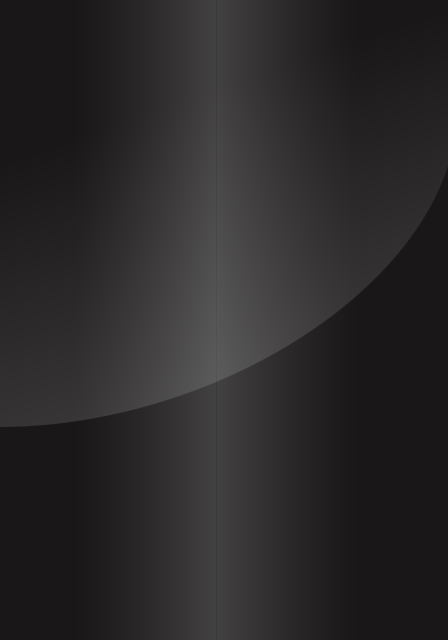
This background is drawn by a Shadertoy shader. Its source:

```glsl
// A dark charcoal sheet with a soft vertical light band and a thin centre seam.
// A large tilted ellipse lays a pale sheen over the upper part; its boundary is
// an implicit conic, and the sheen fades along a slanted linear gradient.

// Lengths are in canvas widths, measured from the upper left corner.
const vec3 CHARCOAL = vec3(0.098, 0.090, 0.094);
const vec3 BAND_GREY = vec3(0.262, 0.256, 0.258);
const vec3 SHEEN_WHITE = vec3(1.0);

const float BAND_LEFT = 0.165;
const float BAND_PEAK = 0.483;
const float BAND_RIGHT = 0.805;
const float BAND_POWER = 1.25;

const float SEAM_HALF_WIDTH = 0.0022;
const float SEAM_DARKNESS = 0.10;

const float ARC_BOTTOM = 0.953;   // lowest point of the ellipse, at the left edge
const float ARC_TILT = -0.809;
const float ARC_SQUASH = 2.116;
const float ARC_SIZE = 2.140;
const float ARC_WIDEST = 0.696;   // height above the bottom where it is widest

const vec2 SHEEN_DIRECTION = vec2(0.33, 0.944);
const float SHEEN_START = 0.345;
const float SHEEN_END = 0.961;
const float SHEEN_OPACITY = 0.135;

// Brightness of the band: two ramps that meet at the peak.
float bandProfile(float x) {
    float rise = (x - BAND_LEFT) / (BAND_PEAK - BAND_LEFT);
    float fall = (BAND_RIGHT - x) / (BAND_RIGHT - BAND_PEAK);
    return pow(clamp(min(rise, fall), 0.0, 1.0), BAND_POWER);
}

// Negative inside the ellipse; above its widest point the side runs straight up.
float arcField(vec2 p) {
    float rise = min(ARC_BOTTOM - p.y, ARC_WIDEST);
    return p.x * p.x + ARC_TILT * p.x * rise
         + ARC_SQUASH * rise * rise - ARC_SIZE * rise;
}

void mainImage(out vec4 fragColor, in vec2 fragCoord) {
    vec2 p = vec2(fragCoord.x, iResolution.y - fragCoord.y) / iResolution.x;

    // Light band with its seam
    vec3 color = mix(CHARCOAL, BAND_GREY, bandProfile(p.x));
    float seam = 1.0 - smoothstep(0.0, SEAM_HALF_WIDTH, abs(p.x - BAND_PEAK));
    color *= 1.0 - SEAM_DARKNESS * seam;

    // Sheen inside the ellipse, with a smooth edge
    float field = arcField(p);
    float inside = clamp(0.5 - field / max(fwidth(field), 1e-5), 0.0, 1.0);
    float along = dot(p, SHEEN_DIRECTION);
    float fade = clamp((along - SHEEN_START) / (SHEEN_END - SHEEN_START), 0.0, 1.0);
    color = mix(color, SHEEN_WHITE, SHEEN_OPACITY * fade * inside);

    fragColor = vec4(color, 1.0);
}
```
